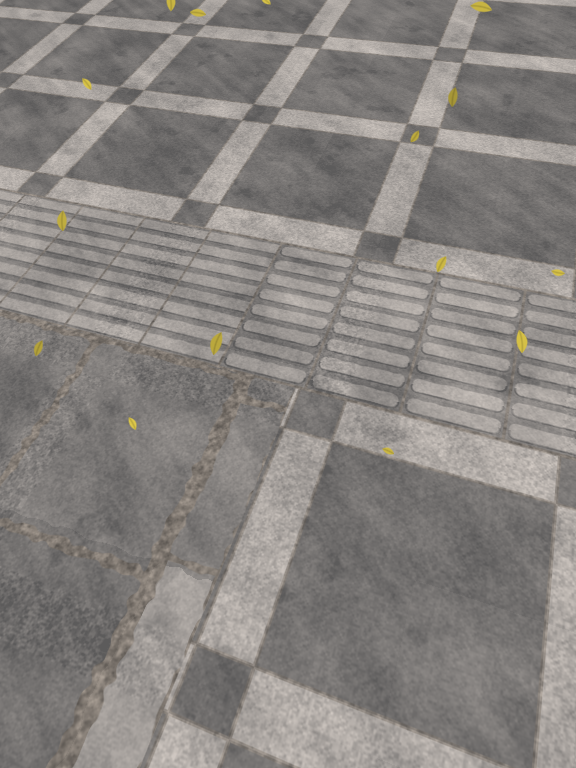
A WebGL 2 fragment shader for this texture:

```glsl
#version 300 es
precision highp float;
// Stone paving in perspective: dark squares, granite bands, a ribbed strip, worn slabs and leaves.
uniform vec2 u_resolution;
out vec4 outColor;

#define BAND 0.097       // half width of the granite bands, in paving cells
#define SEAM 0.006       // half width of the seams
#define RIB_TILE 0.39    // width of one ribbed tile
#define RIBS 8.0         // ribs down each ribbed tile
#define LEAVES 15
#define DARK vec3(0.36, 0.355, 0.355)
#define LIGHT vec3(0.81, 0.78, 0.755)
#define MORTAR vec3(0.46, 0.43, 0.40)
#define LEAF vec3(0.82, 0.74, 0.27)

float hash(vec2 p) { return fract(sin(dot(p, vec2(127.1, 311.7))) * 43758.5453); }

float noise(vec2 p) {
  vec2 i = floor(p), f = fract(p);
  f = f * f * (3.0 - 2.0 * f);
  return mix(mix(hash(i), hash(i + vec2(1, 0)), f.x),
             mix(hash(i + vec2(0, 1)), hash(i + vec2(1, 1)), f.x), f.y);
}

float fbm(vec2 p) {
  float sum = 0.0, amp = 0.5;
  for (int i = 0; i < 5; i++) {
    sum += amp * noise(p);
    p = mat2(1.6, 1.2, -1.2, 1.6) * p + 7.3;
    amp *= 0.5;
  }
  return sum;
}

// Smooth coverage of a signed distance, negative inside
float cover(float d, float soft) { return clamp(0.5 - d / soft, 0.0, 1.0); }

float boxDist(vec2 p, vec2 halfSize, float r) {
  vec2 q = abs(p) - halfSize + r;
  return length(max(q, 0.0)) + min(max(q.x, q.y), 0.0) - r;
}

// Perspective: canvas point (y down) to paving cells
vec2 toGround(vec2 p) {
  mat2 m = mat2(-0.09 * p - vec2(0.2154, 0.0193), 0.197 * p - vec2(0.1624, -0.1112));
  return inverse(m) * (vec2(0.4922, 0.3216) - p);
}

void main() {
  vec2 p = gl_FragCoord.xy / u_resolution.y;
  p.y = 1.0 - p.y;
  vec2 g = toGround(p);
  vec2 aa = fwidth(g) + 1e-4;
  float soft = max(aa.x, aa.y);
  float wear = fbm(g * 4.0) - 0.5;
  float streak = fbm(mat2(0.8, 0.6, -0.6, 0.8) * g * vec2(4.0, 17.0)) - 0.5;
  float speck = (noise(g * 85.0) + noise(g * 150.0) - 1.0) * clamp(1.3 - soft * 50.0, 0.25, 1.0);
  vec2 rough = (vec2(noise(g * 28.0), noise(g * 28.0 + 40.0)) - 0.5) * 0.025;

  // Regular paving: bands light, squares and crossings dark
  vec2 q = abs(fract(g + 0.5) - 0.5);
  vec2 band = vec2(cover(q.x - BAND, aa.x), cover(q.y - BAND, aa.y));
  float granite = band.x + band.y - 2.0 * band.x * band.y;
  float cell = hash(floor(g + 0.5) + floor(g) * 3.1) - 0.5;
  float tone = mix(0.22, 0.73, granite) + 0.08 * cell;
  vec2 seams = abs(q - BAND) - SEAM;
  float joint = 0.6 * max(cover(seams.x, aa.x), cover(seams.y, aa.y));

  // Worn slabs at the lower left, with wide broken joints
  float old = cover(g.x + 0.115, aa.x) * cover(g.y + 0.9, aa.y);
  vec2 s = g + rough;
  float narrow = step(-0.335, s.x);
  float lower = step(s.y, -1.72);
  vec2 slab = vec2(fract((s.x + 0.345) / 0.70) - 0.5, fract((s.y + 0.92) / 0.85) - 0.5) * vec2(0.70, 0.85);
  float slabDist = boxDist(slab, vec2(0.332, 0.408), 0.015);
  float stripDist = abs(s.x + 0.21) - 0.09;
  stripDist = max(stripDist, 0.012 - min(abs(s.y + 1.02), abs(s.y + 1.69)));
  float gap = 1.0 - cover(mix(slabDist, stripDist, narrow), soft);
  float oldTone = mix(0.27 - 0.10 * lower, mix(0.36, 0.58, lower), narrow);
  tone = mix(tone, oldTone, old);
  joint = mix(joint, gap * 0.85, old);

  // Ribbed strip: rounded ribs on the right, ribs running through on the left
  float strip = cover(abs(g.y + 0.5) - 0.4, aa.y);
  float column = (g.x + 0.077) / RIB_TILE;
  float row = (g.y + 0.9) / 0.8 * RIBS;
  vec2 rib = vec2((fract(column) - 0.5) * RIB_TILE, (fract(row) - 0.5) * 0.8 / RIBS);
  float ribLen = RIB_TILE * (column < -1.0 ? 0.497 : 0.455);
  float ribDist = boxDist(rib, vec2(ribLen, 0.033), column < -1.0 ? 0.004 : 0.025);
  float raised = cover(ribDist + rough.x * 0.25, soft);
  float edge = cover(abs(ribDist) - 0.004, soft);
  float ribTone = mix(0.33, 0.63, raised) - 0.30 * edge * step(rib.y, 0.0);
  ribTone += 0.14 * (hash(vec2(floor(column), floor(row))) - 0.5);
  tone = mix(tone, ribTone, strip);
  float tileSeam = cover(0.5 * RIB_TILE - abs(rib.x) - SEAM, aa.x);
  joint = mix(joint, 0.7 * tileSeam, strip);
  joint = max(joint, 0.8 * cover(abs(abs(g.y + 0.5) - 0.4) - SEAM, aa.y));

  // Stone grain, stains and grit in the joints
  float stain = smoothstep(0.60, 0.78, fbm(g * 9.0 + 20.0));
  tone += 0.42 * wear + 0.30 * streak + speck * mix(0.13, 0.24, granite) - 0.13 * stain;
  vec3 color = mix(DARK, LIGHT, clamp(tone, 0.0, 1.0));
  color = mix(color, MORTAR * (0.85 + 0.5 * noise(g * 60.0) + 0.2 * speck), joint);

  // Fallen leaves, thicker towards the far side
  for (int i = 0; i < LEAVES; i++) {
    vec2 id = vec2(float(i), 4.7);
    float far = hash(id + 9.0);
    vec2 d = p - vec2(0.75 * hash(id), 0.68 * far * far);
    float a = 6.2832 * hash(id + 3.0);
    d = mat2(cos(a), sin(a), -sin(a), cos(a)) * d;
    float size = mix(0.008, 0.016, hash(id + 5.0));
    d.y += 8.0 * d.x * d.x;
    float leaf = abs(d.y) - 0.45 * size * (1.0 - d.x * d.x / (size * size));
    vec3 tint = LEAF * (0.8 + 0.3 * hash(id + 7.0)) * (1.0 - 0.15 * cover(abs(d.y) - 0.001, 0.002));
    color = mix(color, tint, cover(leaf, 1.5 / u_resolution.y) * step(abs(d.x), size));
  }
  outColor = vec4(color, 1.0);
}
```
